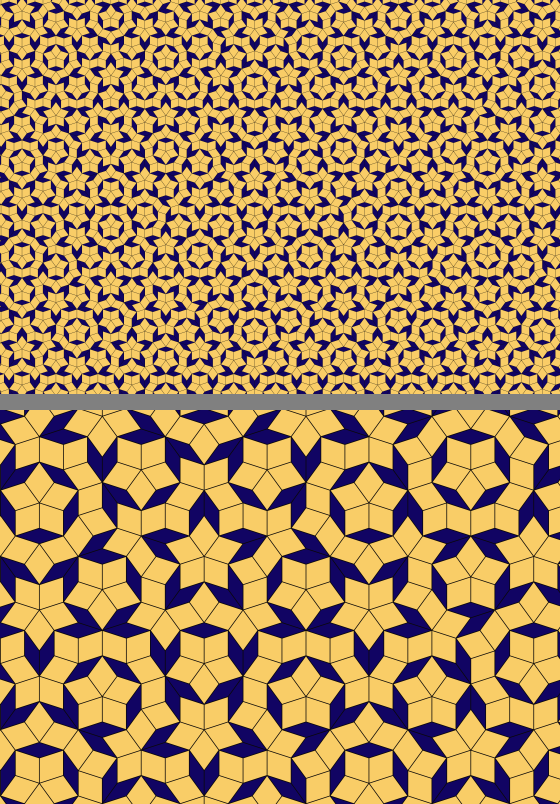
Top, the full canvas; bottom, a detail of the centre.
Give the GLSL for this pattern, as a Shadertoy shader.

```glsl
// Penrose rhombus tiling: wide golden rhombs and thin navy rhombs with hairline seams.
// Each sample descends through repeated golden-ratio splits of one big Robinson
// triangle; the last triangle reached is half of the rhomb under the sample.

#define EDGE 0.02139            // rhomb side, in canvas heights
#define LEVELS 12               // number of splits
#define SEAM_WIDTH 0.030        // in rhomb sides
#define SAMPLES 3               // antialiasing samples per axis
#define CENTER vec2(3.0, -2.0)  // view centre, in rhomb sides
#define GOLD vec3(0.975, 0.802, 0.402)
#define NAVY vec3(0.065, 0.015, 0.390)
#define SEAM vec3(0.04, 0.03, 0.03)

const float PHI = 1.618034;

// Apex a, base b-c; the base is the hidden diagonal of a rhomb.
struct Triangle { vec2 a, b, c; bool thin; };

float cross2(vec2 u, vec2 v) { return u.x * v.y - u.y * v.x; }

// True if p lies on the same side of line u-v as q.
bool sameSide(vec2 p, vec2 q, vec2 u, vec2 v) {
    return cross2(v - u, p - u) * cross2(v - u, q - u) > 0.0;
}

float lineDistance(vec2 p, vec2 u, vec2 v) {
    return abs(cross2(normalize(v - u), p - u));
}

// Splits a triangle by the golden ratio and keeps the part that holds p.
Triangle descend(Triangle t, vec2 p) {
    if (t.thin) {
        vec2 cut = mix(t.a, t.b, 1.0 / PHI);
        if (sameSide(p, t.b, cut, t.c)) return Triangle(t.c, cut, t.b, true);
        return Triangle(cut, t.c, t.a, false);
    }
    vec2 sideCut = mix(t.b, t.a, 1.0 / PHI);
    vec2 baseCut = mix(t.b, t.c, 1.0 / PHI);
    if (sameSide(p, t.c, baseCut, t.a)) return Triangle(baseCut, t.c, t.a, false);
    if (sameSide(p, t.b, sideCut, baseCut)) return Triangle(sideCut, baseCut, t.b, false);
    return Triangle(baseCut, sideCut, t.a, true);
}

// Colour at p, in rhomb sides; footprint is the width of one sample.
vec3 tiling(vec2 p, float footprint) {
    // Root triangle with its incentre at the origin.
    float size = pow(PHI, float(LEVELS));
    Triangle t = Triangle(size * vec2(-0.7265, 0.0),
                          size * vec2(0.2245, -0.3090),
                          size * vec2(0.2245, 0.3090), true);
    for (int i = 0; i < LEVELS; i++) t = descend(t, p);

    // Share of the sample covered by the seam along the rhomb sides.
    float d = min(lineDistance(p, t.a, t.b), lineDistance(p, t.a, t.c));
    float halfWidth = 0.5 * SEAM_WIDTH;
    float cover = clamp(0.5 + (halfWidth - d) / footprint, 0.0, 1.0)
                - clamp(0.5 - (halfWidth + d) / footprint, 0.0, 1.0);
    return mix(t.thin ? NAVY : GOLD, SEAM, cover);
}

void mainImage(out vec4 fragColor, in vec2 fragCoord) {
    float scale = 1.0 / (EDGE * iResolution.y);
    vec3 sum = vec3(0.0);
    for (int y = 0; y < SAMPLES; y++)
    for (int x = 0; x < SAMPLES; x++) {
        vec2 jitter = (vec2(x, y) + 0.5) / float(SAMPLES) - 0.5;
        vec2 p = (fragCoord + jitter - 0.5 * iResolution.xy) * scale + CENTER;
        sum += tiling(p, scale / float(SAMPLES));
    }
    fragColor = vec4(sum / float(SAMPLES * SAMPLES), 1.0);
}
```
